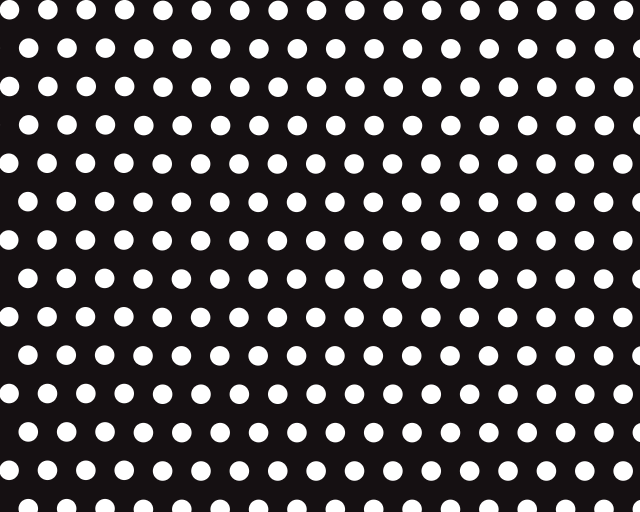
Write a Shadertoy shader that draws this pattern.

```glsl
// White polka dots in staggered rows on near-black, with slight printing misregistration.
#define PITCH 0.05997               // dot spacing, as a fraction of canvas width
#define DOT_RADIUS 0.01525
#define FIRST_DOT vec2(0.0136, 0.0163) // centre of the top left dot, from the top left
#define UPPER_SHIFT 0.0012          // sideways slip of the upper rows
#define LOWER_SHIFT 0.0006          // sideways slip of the lower rows
#define SEAM_X 0.21                 // dots left of this seam sit a little higher
#define SEAM_LIFT 0.0011
#define GROUND_COLOR vec3(0.083, 0.063, 0.070)
#define DOT_COLOR vec3(1.0)

// Small sideways slip shared by a band of rows
float rowSlip(float row) {
    return UPPER_SHIFT * step(row, 3.5) + LOWER_SHIFT * step(9.5, row);
}

// Signed distance to the nearest dot; p runs right and down from the top left
float dotDistance(vec2 p) {
    float row = round((p.y - FIRST_DOT.y) / PITCH);
    float stagger = 0.5 * mod(row, 2.0) * PITCH;
    float startX = FIRST_DOT.x + stagger + rowSlip(row);
    float column = round((p.x - startX) / PITCH);
    vec2 center = vec2(startX + column * PITCH, FIRST_DOT.y + row * PITCH);
    center.y -= SEAM_LIFT * step(center.x, SEAM_X);
    return length(p - center) - DOT_RADIUS;
}

void mainImage(out vec4 fragColor, in vec2 fragCoord) {
    // Canvas width is one unit, measured down from the top edge
    vec2 p = vec2(fragCoord.x, iResolution.y - fragCoord.y) / iResolution.x;

    // Edge coverage over one pixel
    float coverage = clamp(0.5 - dotDistance(p) * iResolution.x, 0.0, 1.0);
    fragColor = vec4(mix(GROUND_COLOR, DOT_COLOR, coverage), 1.0);
}
```
